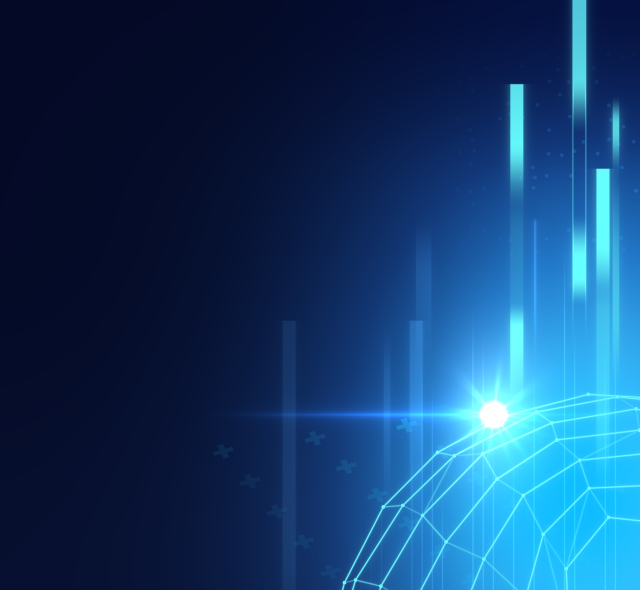
Write a Shadertoy shader that draws this background.

```glsl
const vec3 NAVY = vec3(0.015, 0.04, 0.15);
const vec3 DEEP = vec3(0.07, 0.21, 0.43);
const vec3 BLUE = vec3(0.13, 0.46, 0.74);
const vec3 SKY = vec3(0.22, 0.71, 0.94);
const vec3 CYAN = vec3(0.38, 0.94, 0.98);
const vec3 AZURE = vec3(0.01, 0.72, 1.0);
const vec2 GLOW_POS = vec2(1.02, 0.15);
const vec2 GLOW_SIZE = vec2(0.41, 0.58);
const vec2 FLARE_POS = vec2(0.837, 0.297);
const vec2 GLOBE_POS = vec2(1.049, -0.166);
const float GLOBE_RADIUS = 0.501;
const float LINE_WIDTH = 0.0015;
const float BAR_HALF = 0.011;

float hash(vec2 c) {
    return fract(sin(dot(c, vec2(127.1, 311.7))) * 43758.55);
}

float edge(float d) {
    return clamp(0.5 + d * iResolution.y, 0.0, 1.0);
}

vec3 ramp(float t) {
    vec3 c = mix(NAVY, DEEP, clamp(t * 4.0, 0.0, 1.0));
    c = mix(c, BLUE, clamp(t * 4.0 - 1.0, 0.0, 1.0));
    c = mix(c, SKY, clamp(t * 4.0 - 2.0, 0.0, 1.0));
    return mix(c, CYAN, clamp(t * 4.0 - 3.0, 0.0, 1.0));
}

float segment(vec2 p, vec2 a, vec2 b) {
    vec2 pa = p - a, ba = b - a;
    return length(pa - ba * clamp(dot(pa, ba) / dot(ba, ba), 0.0, 1.0));
}

// Vertical bar: solid core plus halo, faded at either end
float bar(vec2 p, float x, float halfW, float lo, float hi, float fadeLo, float fadeHi) {
    float d = abs(p.x - x) - halfW;
    float span = smoothstep(lo, lo + fadeLo, p.y) * (1.0 - smoothstep(hi - fadeHi, hi, p.y));
    return span * (edge(-d) + 0.3 * exp(-max(d, 0.0) / 0.006) * edge(d));
}

// Globe vertex on arc i, step j, in skewed polar form
vec2 globeNode(float i, float j) {
    vec2 id = vec2(i, j);
    float angle = radians(23.5 + 15.3 * j + 0.9 * i * j + 5.0 * (hash(id) - 0.5));
    float depth = (0.02 * i * i + 0.02 * i) * mix(1.05, 0.5, smoothstep(0.4, 1.6, angle));
    float r = GLOBE_RADIUS * (1.0 - depth + 0.015 * (hash(id + 9.0) - 0.5));
    return GLOBE_POS + r * vec2(-cos(angle), sin(angle));
}

float stroke(float d, float strength) {
    return strength * (exp(-d * d / (LINE_WIDTH * LINE_WIDTH)) + 0.16 * exp(-d / 0.005));
}

float globeMesh(vec2 p) {
    if (length(p - GLOBE_POS) > GLOBE_RADIUS + 0.04) return 0.0;
    float light = 0.0;
    for (float i = 0.0; i < 7.0; i++) {
        for (float j = -1.0; j < 6.0; j++) {
            vec2 a = globeNode(i, j);
            float h = hash(vec2(j, i + 4.0));
            light = max(light, stroke(segment(p, a, globeNode(i, j + 1.0)), 0.85));
            if (i < 6.0) light = max(light, stroke(segment(p, a, globeNode(i + 1.0, j)), 0.25 + 0.35 * h));
            if (i > 1.0 && h > 0.7) light = max(light, stroke(segment(p, a, globeNode(i - 1.0, j + 1.0)), 0.35));
            light = max(light, 1.3 * smoothstep(0.0045, 0.0015, length(p - a)));
        }
    }
    return light;
}

// Slanted plus signs receding to the left
float crosses(vec2 p) {
    float light = 0.0;
    for (float k = 0.0; k < 4.0; k++) {
        for (float m = -1.0; m < 5.0; m++) {
            vec2 c = vec2(0.913 - 0.163 * k + m * (0.068 - 0.0075 * k), 0.259 - 0.025 * k - m * (0.042 + 0.003 * k));
            vec2 q = p - c;
            q = abs(vec2(q.x + 0.5 * q.y, 1.5 * q.y - 0.4 * q.x));
            float d = max(max(q.x, q.y) - 0.019, min(q.x, q.y) - 0.0055);
            light += edge(-d) * (k < 0.5 ? 0.6 : 0.3 / k) * (0.6 + 0.4 * hash(vec2(k, m)));
        }
    }
    return light;
}

// Thin random streaks standing on the lower right
float streaks(vec2 p) {
    float x = p.x * 58.0, id = floor(x), h = hash(vec2(id, 3.0));
    float top = mix(0.12, 0.64, h * smoothstep(0.55, 0.85, p.x));
    float line = exp(-pow((fract(x) - 0.5) / 0.07, 2.0));
    return line * smoothstep(top, top - 0.15, p.y) * smoothstep(0.54, 0.8, p.x) * step(0.35, hash(vec2(id, 8.0)));
}

void mainImage(out vec4 fragColor, in vec2 fragCoord) {
    vec2 p = fragCoord / iResolution.y;

    // Background glow
    vec2 g = (p - GLOW_POS) / GLOW_SIZE;
    float t = 0.85 * exp(-dot(g, g)) * smoothstep(1.12, 0.65, p.y);
    vec3 col = ramp(t) + vec3(0.0, 0.015, 0.08) * smoothstep(0.3, 1.0, p.x) * p.y;
    col += vec3(0.012, 0.02, 0.035) * smoothstep(0.6, 0.0, p.y);
    col = mix(col, AZURE, 0.85 * exp(-pow(length(p - vec2(0.98, 0.15)) / 0.17, 2.0)));

    // Faint bars, streaks and dust
    float faint = 0.5 * bar(p, 0.49, BAR_HALF, -0.2, 0.458, 0.3, 0.003);
    faint += 0.75 * bar(p, 0.7055, BAR_HALF, 0.05, 0.458, 0.3, 0.003);
    faint += 0.5 * bar(p, 0.656, 0.0055, 0.1, 0.46, 0.2, 0.12);
    faint += 0.5 * bar(p, 0.718, 0.013, 0.35, 0.64, 0.2, 0.1);
    faint += bar(p, 0.907, 0.002, 0.37, 0.632, 0.15, 0.01);
    col += vec3(0.08, 0.14, 0.17) * (faint + 0.7 * streaks(p));
    vec2 cell = floor(p * 48.0), offset = vec2(hash(cell), hash(cell + 5.0)) - 0.5;
    float dust = smoothstep(0.2, 0.1, length(fract(p * 48.0) - 0.5 - 0.5 * offset)) * step(0.7, hash(cell + 2.0));
    col += vec3(0.02, 0.09, 0.12) * dust * smoothstep(0.68, 1.0, p.x) * smoothstep(0.5, 0.7, p.y) * smoothstep(0.95, 0.8, p.y);

    // Bright bars
    float bars = bar(p, 0.876, BAR_HALF, 0.64, 0.859, 0.12, 0.003);
    bars += 0.85 * bar(p, 0.876, BAR_HALF, 0.31, 0.49, 0.14, 0.05);
    bars += 0.15 * bar(p, 0.876, BAR_HALF, 0.32, 0.7, 0.05, 0.1);
    bars += bar(p, 0.982, BAR_HALF, 0.77, 1.1, 0.1, 0.01);
    bars += bar(p, 0.982, BAR_HALF, 0.48, 0.64, 0.05, 0.08);
    bars += bar(p, 1.022, BAR_HALF, 0.47, 0.7155, 0.12, 0.003);
    bars += 0.35 * bar(p, 1.022, BAR_HALF, 0.15, 0.52, 0.15, 0.05);
    bars += 0.85 * bar(p, 1.044, 0.0055, 0.7, 0.84, 0.08, 0.05);
    bars += 0.45 * bar(p, 1.044, 0.0055, 0.32, 0.75, 0.15, 0.25);
    float rims = exp(-pow((abs(p.x - 0.982) - BAR_HALF) / 0.0012, 2.0)) * smoothstep(0.4, 0.55, p.y);
    vec3 barColor = mix(vec3(0.4, 1.0, 1.0), vec3(0.32, 0.78, 0.86), smoothstep(0.68, 1.0, p.y));
    col = mix(col, barColor, clamp(bars + 0.45 * rims, 0.0, 1.0));

    // Plus signs and globe wires
    col = mix(col, vec3(0.15, 0.78, 0.98), crosses(p));
    col = mix(col, vec3(0.42, 0.97, 1.0), clamp(globeMesh(p), 0.0, 1.0));

    // Flare: streak, halo, rays and core
    vec2 f = p - FLARE_POS;
    float r = length(f), angle = atan(f.y, f.x);
    float reach = f.x < 0.0 ? smoothstep(-0.52, 0.0, f.x) : exp(-f.x / 0.08);
    col += vec3(0.12, 0.38, 0.8) * reach * (0.7 * exp(-abs(f.y) / 0.004) + 0.3 * exp(-abs(f.y) / 0.018));
    col += vec3(0.25, 0.22, 0.2) * exp(-dot(f, f * vec2(1.0, 0.4)) / 0.006);
    float rays = pow(abs(cos(angle * 4.0 + 0.5)), 24.0) + 0.7 * pow(abs(cos(angle * 3.5 + 1.2)), 30.0);
    col += vec3(0.5, 0.85, 1.0) * (rays * exp(-r / 0.025) + 0.9 * exp(-r / 0.024));
    col += vec3(1.0) * smoothstep(0.028, 0.012, r);
    fragColor = vec4(clamp(col, 0.0, 1.0), 1.0);
}
```
